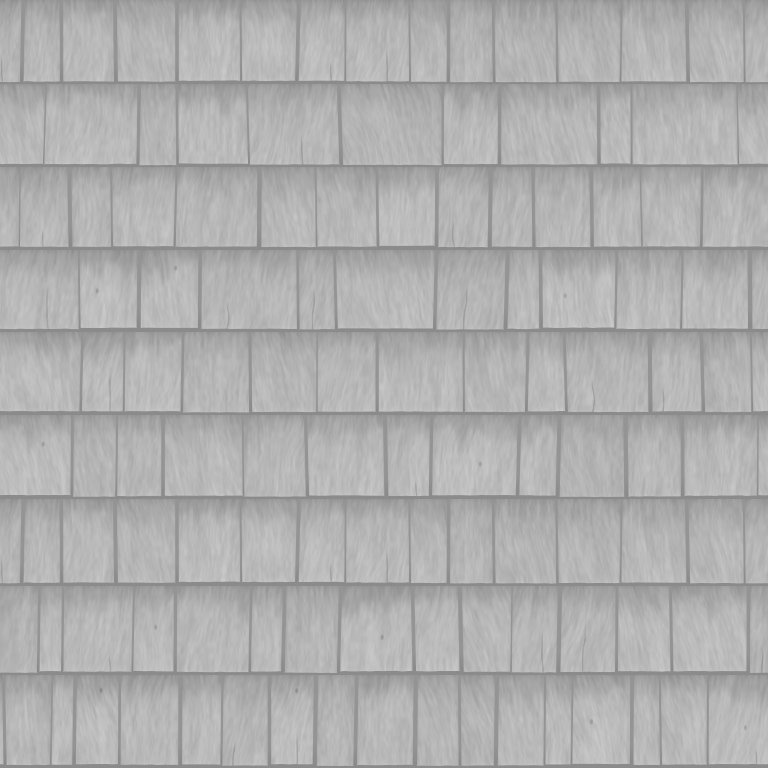
This texture is drawn by a Shadertoy shader. Its source:

```glsl
// Weathered grey wooden shingles in nine overlapping rows of uneven widths.

const float ROWS = 9.0;
const float COUNTS[9] = float[9](14., 10., 13., 11., 12., 12., 14., 14., 17.);
const vec3 WOOD = vec3(0.698);
const vec3 GAP = vec3(0.545);

float hash(vec2 p) {
    vec3 q = fract(p.xyx * 0.1031);
    q += dot(q, q.yzx + 33.33);
    return fract((q.x + q.y) * q.z);
}

float noise(vec2 p) {
    vec2 i = floor(p), f = fract(p);
    f = f * f * (3.0 - 2.0 * f);
    return mix(mix(hash(i), hash(i + vec2(1, 0)), f.x),
               mix(hash(i + vec2(0, 1)), hash(i + vec2(1, 1)), f.x), f.y);
}

// Height of a row boundary, measured down from the top; rows vary slightly
float rowEdge(float i) {
    float t = i / ROWS;
    return t - 0.114 * t * t * (1.0 - t);
}

// Joint position in column units, jittered and leaning with depth
float jointAt(float k, float count, float seed, float depth) {
    vec2 id = vec2(mod(k, count), seed * 17.0 + 3.0);
    float lean = (hash(id + 41.0) - 0.5) * 0.7 * depth;
    return k + 0.64 * (hash(id) - 0.5) + lean;
}

float gapHalfWidth(float k, float count, float seed) {
    float h = hash(vec2(mod(k, count) + 7.0, seed * 13.0 + 91.0));
    return mix(0.0009, 0.0029, h);
}

// Fine slanted fibres, signed around zero
float woodGrain(vec2 p, float seed) {
    vec2 q = p + vec2(seed * 37.0, seed * 19.0);
    float bend = 0.012 * noise(q * vec2(22.0, 14.0));
    q.x += (seed - 0.5) * 0.45 * p.y + bend;
    float broad = noise(q * vec2(95.0, 16.0)) - 0.5;
    float fibre = noise(q * vec2(270.0, 42.0)) - 0.5;
    float fine = noise(q * vec2(480.0, 130.0)) - 0.5;
    return 0.030 * broad + 0.050 * fibre + 0.040 * fine;
}

// Ragged dark weathering that hangs from the covered top
float topStain(vec2 p, float seed) {
    vec2 q = p + seed * 53.0;
    float reach = 0.010 + 0.034 * noise(vec2(q.x * 50.0, seed * 9.0))
                + 0.014 * noise(q * vec2(190.0, 45.0));
    return 1.0 - smoothstep(0.3 * reach, 1.15 * reach, p.y);
}

// Thin split rising from the butt on a few shingles
float split(vec2 p, float width, float toButt, float seed) {
    float centre = width * mix(0.25, 0.75, fract(seed * 7.3));
    centre += 0.006 * (noise(vec2(seed * 31.0, p.y * 45.0)) - 0.5);
    float line = 1.0 - smoothstep(0.0003, 0.0016, abs(p.x - centre));
    float rise = mix(0.02, 0.065, fract(seed * 13.7));
    return line * (1.0 - smoothstep(0.6 * rise, rise, toButt)) * step(0.8, seed);
}

// Small dark knot on a few shingles
float knot(vec2 p, float width, float seed) {
    vec2 centre = vec2(width * mix(0.3, 0.7, fract(seed * 5.1)),
                       mix(0.02, 0.07, fract(seed * 11.9)));
    float r = length((p - centre) * vec2(1.0, 0.6));
    return (1.0 - smoothstep(0.0008, 0.0030, r)) * step(0.88, seed);
}

void mainImage(out vec4 fragColor, in vec2 fragCoord) {
    vec2 uv = fragCoord / iResolution.xy;
    float pixel = 1.0 / iResolution.y;
    float y = 1.0 - uv.y;

    // Row lookup; the seventh row repeats the layout of the first
    float row = 0.0;
    for (float i = 1.0; i < ROWS; i++) row += step(rowEdge(i), y);
    float count = COUNTS[int(row)];
    float seed = row == 6.0 ? 0.0 : row;
    float depth = y - rowEdge(row);

    // Shingle lookup between two jittered joints
    float u = uv.x * count - hash(vec2(seed, 5.0));
    float k = floor(u);
    if (u < jointAt(k, count, seed, depth)) k--;
    else if (u >= jointAt(k + 1.0, count, seed, depth)) k++;
    float left = (u - jointAt(k, count, seed, depth)) / count;
    float right = (jointAt(k + 1.0, count, seed, depth) - u) / count;
    float id = hash(vec2(mod(k, count) + 23.0, seed * 29.0 + 11.0));
    float tone = hash(vec2(id * 311.0, seed + 2.0));
    vec2 p = vec2(left, depth);

    // Distances to the sides and to the slightly uneven butt
    float side = min(left - gapHalfWidth(k, count, seed),
                     right - gapHalfWidth(k + 1.0, count, seed));
    float lift = 0.0024 + 0.0024 * tone + 0.0008 * noise(vec2(left * 120.0, id * 50.0));
    float toButt = rowEdge(row + 1.0) - lift - y;
    float face = clamp(min(side, toButt) / pixel + 0.5, 0.0, 1.0);

    // Weathered face, brighter toward the exposed end
    float shade = 0.030 * (tone - 0.5) + 0.026 * smoothstep(0.01, 0.075, depth);
    shade += woodGrain(p, id);
    shade += 0.020 * (noise(p * vec2(45.0, 28.0) + id * 71.0) - 0.5);
    shade -= mix(0.025, 0.070, tone) * topStain(p, id);
    shade -= 0.060 * exp(-depth / 0.006);
    shade -= 0.025 * exp(-max(side, 0.0) / 0.0025);
    shade += 0.022 * exp(-max(toButt, 0.0) / 0.003);
    shade -= 0.09 * split(p, left + right, toButt, id);
    shade -= 0.11 * knot(p, left + right, tone);

    // Gaps are darkest at the butt line
    vec3 gap = GAP + 0.035 * smoothstep(0.0, 0.03, toButt);
    fragColor = vec4(mix(gap, WOOD + shade, face), 1.0);
}
```
